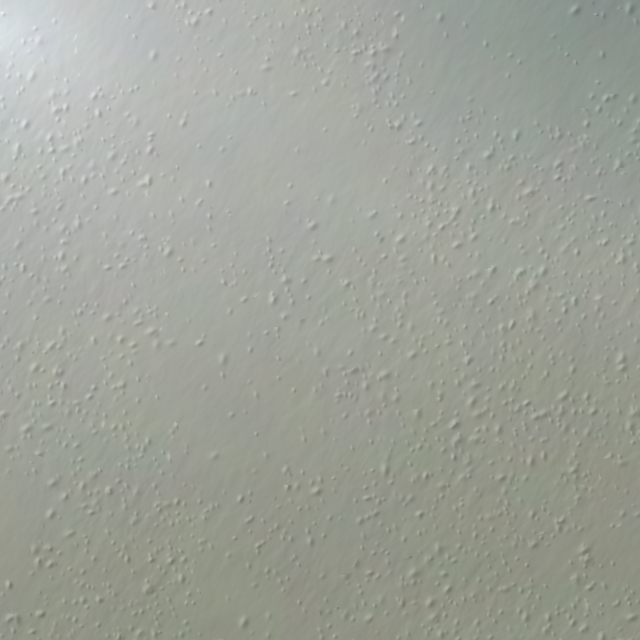
Write a WebGL 2 fragment shader that draws this texture.

```glsl
#version 300 es
precision highp float;

#define LIGHT_DIR vec2(-0.83, 0.56)
#define SLOPE_STEP 0.0022
#define GRAIN_SCALE 62.0
#define GRAIN_HEIGHT 0.085
#define BUMP_CELLS 44.0
#define BUMP_HEIGHT 0.21
#define PIMPLE_CELLS 74.0
#define PIMPLE_HEIGHT 0.12
#define TINT_AMOUNT 0.016
#define SHADE_COLOR vec3(0.558, 0.573, 0.515)
#define PLASTER_COLOR vec3(0.642, 0.652, 0.622)
#define GLOW_COLOR vec3(0.215, 0.230, 0.280)

uniform vec2 u_resolution;
out vec4 fragColor;

float hash(vec2 p) {
    vec3 q = fract(vec3(p.xyx) * 0.1031);
    q += dot(q, q.yzx + 33.33);
    return fract((q.x + q.y) * q.z);
}

vec2 hash2(vec2 p) {
    return vec2(hash(p), hash(p + 57.3));
}

float noise(vec2 p) {
    vec2 i = floor(p), f = fract(p);
    f = f * f * f * (f * (f * 6.0 - 15.0) + 10.0);
    return mix(mix(hash(i), hash(i + vec2(1, 0)), f.x),
               mix(hash(i + vec2(0, 1)), hash(i + vec2(1, 1)), f.x), f.y);
}

float fbm(vec2 p) {
    float sum = 0.0, amp = 0.5;
    for (int i = 0; i < 3; i++) {
        sum += amp * noise(p);
        p = mat2(0.8, 0.6, -0.6, 0.8) * p * 2.03 + 11.7;
        amp *= 0.5;
    }
    return sum;
}

vec2 rotate(vec2 p, float angle) {
    float c = cos(angle), s = sin(angle);
    return vec2(c * p.x + s * p.y, c * p.y - s * p.x);
}

// Scattered oval blobs, one candidate per cell
float blobs(vec2 p, float density) {
    vec2 cell = floor(p);
    float height = 0.0;
    for (int y = -1; y <= 1; y++) {
        for (int x = -1; x <= 1; x++) {
            vec2 id = cell + vec2(x, y);
            vec2 center = id + 0.15 + 0.7 * hash2(id + 3.1);
            float present = step(hash(id + 19.7), density);
            float size = mix(0.15, 0.27, hash(id + 41.9));
            vec2 d = rotate(p - center, mix(0.2, 1.7, hash(id + 73.3)));
            d /= size * vec2(1.3, 0.85);
            height += present * mix(0.35, 1.0, hash(id + 91.1)) * exp(-dot(d, d));
        }
    }
    return height;
}

// Plaster relief: slanted grain plus clustered bumps
float relief(vec2 p, float cluster) {
    vec2 warped = p + 0.006 * vec2(noise(p * 23.0), noise(p * 23.0 + 40.0));
    vec2 grain = rotate(warped, 1.0) * vec2(0.62, 1.15) * GRAIN_SCALE;
    float height = GRAIN_HEIGHT * mix(0.65, 1.25, cluster) * fbm(grain + 20.0);
    height += BUMP_HEIGHT * blobs(p * BUMP_CELLS + 7.0, mix(0.03, 0.32, cluster));
    height += PIMPLE_HEIGHT * blobs(rotate(p, 0.4) * PIMPLE_CELLS + 130.0, mix(0.06, 0.42, cluster));
    return height;
}

// Broad light: bright upper left, dim lower edge and upper right corner
vec3 illumination(vec2 p) {
    float rise = smoothstep(0.0, 0.78, p.y - 0.26 * (p.x - 0.5));
    vec3 color = mix(SHADE_COLOR, PLASTER_COLOR, rise);
    float glow = exp(-4.0 * length((p - vec2(0.0, 0.95)) * vec2(1.0, 1.2)));
    float corner = smoothstep(0.62, 0.0, length((p - vec2(1.02, 1.02)) * vec2(1.0, 1.25)));
    return color + GLOW_COLOR * glow - vec3(0.125, 0.088, 0.085) * corner;
}

void main() {
    vec2 p = gl_FragCoord.xy / u_resolution;
    float cluster = smoothstep(0.27, 0.62, fbm(p * 5.5 + 4.0));

    // Slope toward the light
    vec2 offset = LIGHT_DIR * SLOPE_STEP;
    float slope = relief(p - offset, cluster) - relief(p + offset, cluster);
    float shade = 0.125 * tanh(slope * 8.0 * 0.9);

    // Soft color mottling
    vec3 tint = vec3(noise(p * 17.0), noise(p * 17.0 + 31.0), noise(p * 15.0 + 67.0)) - 0.5;
    float drift = fbm(p * 9.0 + 80.0) - 0.44;

    vec3 color = illumination(p) + shade + TINT_AMOUNT * (tint + drift);
    fragColor = vec4(clamp(color, 0.0, 1.0), 1.0);
}
```
